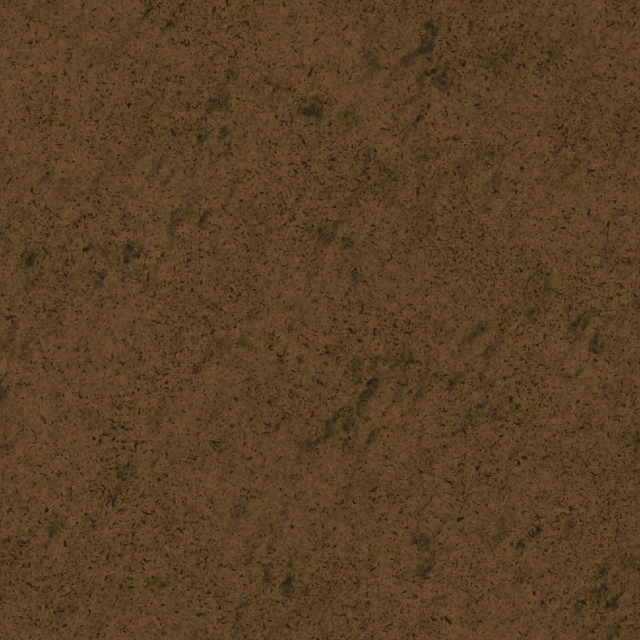
Write a Shadertoy shader that draws this texture.

```glsl
// Weathered brown earth: fine grain, clustered dark pits, thin fibres and slanted olive smudges.
#define SOIL        vec3(0.383, 0.278, 0.155)
#define PIT_DARK    vec3(0.125, 0.088, 0.042)
#define PIT_RED     vec3(0.240, 0.105, 0.058)
#define SMUDGE_TINT vec3(0.52, 0.56, 0.54)
#define SMUDGE_AXIS vec2(0.50, 0.866)
#define GRAIN_SCALE 330.0
#define GRAIN_GAIN  0.36
#define PATCH_SCALE 5.0
#define PATCH_GAIN  0.07
#define PIT_SCALE   104.0
#define FIBRE_SCALE 36.0
#define EDGE        0.0011

float hash(vec2 p) {
    vec3 q = fract(p.xyx * vec3(0.1031, 0.1030, 0.0973));
    q += dot(q, q.yzx + 33.33);
    return fract((q.x + q.y) * q.z);
}

float noise(vec2 p) {
    vec2 i = floor(p), f = fract(p);
    f = f * f * (3.0 - 2.0 * f);
    return mix(mix(hash(i), hash(i + vec2(1, 0)), f.x),
               mix(hash(i + vec2(0, 1)), hash(i + vec2(1, 1)), f.x), f.y);
}

float fbm(vec2 p) {
    float sum = 0.0, gain = 0.533;
    for (int i = 0; i < 4; i++) {
        sum += gain * noise(p);
        p = mat2(1.6, 1.2, -1.2, 1.6) * p + 17.3;
        gain *= 0.5;
    }
    return sum;
}

// Randomly turned, bent and ragged grains in jittered cells.
// x: coverage, y: random value of the strongest grain.
vec2 scatter(vec2 uv, float scale, float radius, float stretch, float share, float seed) {
    vec2 p = uv * scale, cell = floor(p), best = vec2(0.0);
    float soft = EDGE * scale;
    float ragged = 0.55 + 0.9 * noise(uv * 300.0 + seed);
    for (int y = -1; y <= 1; y++)
    for (int x = -1; x <= 1; x++) {
        vec2 id = cell + vec2(x, y) + seed;
        if (hash(id) > share) continue;
        vec2 jitter = vec2(hash(id + 31.7), hash(id + 57.1));
        vec2 q = p - cell - vec2(x, y) - jitter;
        float angle = 6.2832 * hash(id + 83.9), c = cos(angle), s = sin(angle);
        q = vec2(c * q.x + s * q.y, c * q.y - s * q.x);
        q.y += (hash(id + 12.4) - 0.5) * 2.0 * q.x * q.x;
        q.x /= mix(1.0, stretch, hash(id + 44.2));
        float size = hash(id + 71.3);
        float r = radius * ragged * mix(0.55, 1.5, size * size * size);
        float tone = hash(id + 95.6);
        float cover = (1.0 - smoothstep(-soft, soft, length(q) - r)) * mix(0.3, 1.0, tone);
        if (cover > best.x) best = vec2(cover, fract(tone * 37.0));
    }
    return best;
}

void mainImage(out vec4 fragColor, in vec2 fragCoord) {
    vec2 uv = fragCoord / iResolution.y;

    // Broad tone and fine grain
    float tone = fbm(uv * PATCH_SCALE + 3.7) - 0.5;
    float grain = 0.7 * noise(uv * GRAIN_SCALE) + 0.3 * noise(uv * GRAIN_SCALE * 0.45 + 40.0) - 0.5;
    vec3 color = SOIL * (1.0 + PATCH_GAIN * tone + GRAIN_GAIN * grain);
    color.r += 0.015 * (noise(uv * GRAIN_SCALE * 0.7 + 90.0) - 0.5);

    // Thin slanted smudges with ragged edges, grouped in loose clusters
    vec2 warp = vec2(noise(uv * 80.0), noise(uv * 80.0 + 50.0)) - 0.5;
    vec2 p = uv + 0.012 * warp;
    vec2 along = vec2(dot(p, SMUDGE_AXIS), dot(p, vec2(SMUDGE_AXIS.y, -SMUDGE_AXIS.x)));
    float streak = fbm(along * vec2(30.0, 75.0) + 8.0);
    float cluster = smoothstep(0.47, 0.78, fbm(uv * 12.0 + 21.0));
    float smudge = smoothstep(0.50, 0.85, streak + 0.06 * cluster) * mix(0.22, 0.85, cluster);
    smudge *= 0.4 + 1.2 * noise(uv * 170.0 + 11.0);
    color *= mix(vec3(1.0), SMUDGE_TINT, clamp(smudge, 0.0, 1.0));

    // Pits of three sizes gather where the ground is rough
    float rough = smoothstep(0.28, 0.76, fbm(uv * 11.0 + 63.0));
    for (int i = 0; i < 3; i++) {
        float scale = PIT_SCALE * (1.0 + 0.45 * float(i));
        float share = mix(0.17, 0.46, rough) * (0.7 + 0.25 * float(i));
        vec2 pit = scatter(uv, scale, 0.18, 2.8, share, 200.0 * float(i));
        vec3 pitColor = mix(PIT_DARK, PIT_RED, smoothstep(0.80, 0.90, pit.y));
        color = mix(color, pitColor, 0.85 * pit.x);
    }

    // Sparse thin fibres
    vec2 fibre = scatter(uv, FIBRE_SCALE, 0.042, 6.0, 0.22, 700.0);
    color = mix(color, PIT_DARK, 0.85 * fibre.x);

    fragColor = vec4(color, 1.0);
}
```
